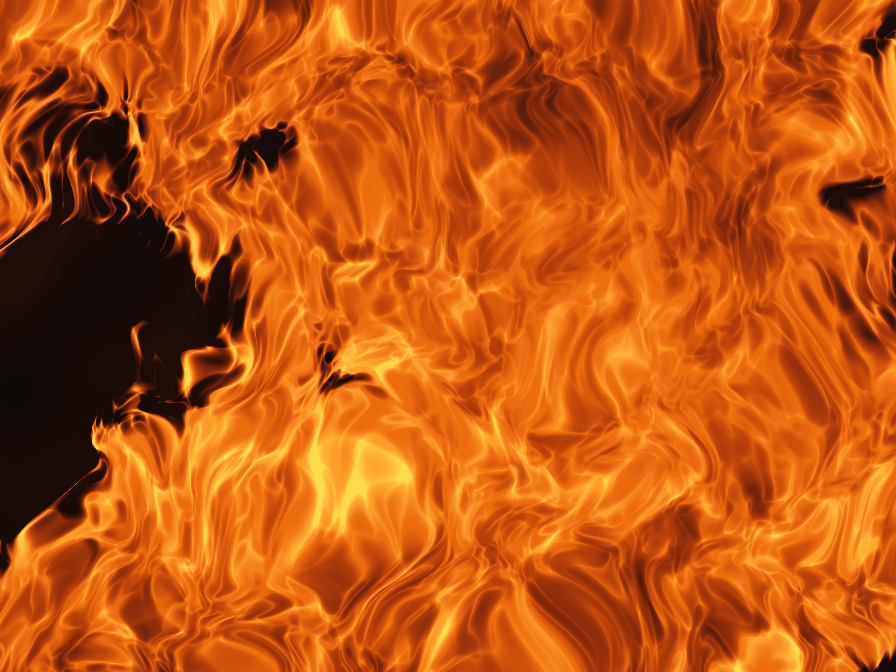
Write a WebGL 1 fragment shader that draws this texture.

```glsl
precision highp float;
uniform vec2 u_resolution;

// Gradient noise, roughly -0.7 to 0.7
vec2 gradientAt(vec2 cell) {
  vec3 h = fract(cell.xyx * vec3(0.1031, 0.1030, 0.0973));
  h += dot(h, h.yzx + 33.33);
  float angle = 6.2832 * fract((h.x + h.y) * h.z);
  return vec2(cos(angle), sin(angle));
}

float noise(vec2 p) {
  vec2 i = floor(p), f = p - i;
  vec2 u = f * f * f * (f * (f * 6.0 - 15.0) + 10.0);
  vec2 e = vec2(1.0, 0.0);
  float bottom = mix(dot(gradientAt(i), f), dot(gradientAt(i + e.xy), f - e.xy), u.x);
  float top = mix(dot(gradientAt(i + e.yx), f - e.yx), dot(gradientAt(i + e.xx), f - e.xx), u.x);
  return mix(bottom, top, u.y);
}

float fbm(vec2 p) {
  float sum = 0.0, amp = 0.5;
  for (int i = 0; i < 4; i++) {
    sum += amp * noise(p);
    p = mat2(1.6, 1.2, -1.2, 1.6) * p + 17.3;
    amp *= 0.55;
  }
  return sum;
}

// Push a point along a swirling field
vec2 swirl(vec2 p, float freq, float amount) {
  vec2 s = p * freq + 40.0;
  return p + amount * vec2(noise(s), noise(s + vec2(31.7, 11.9)));
}

float blob(vec2 p, vec2 center, vec2 radius) {
  vec2 d = (p - center) / radius;
  return exp(-dot(d, d));
}

// Thin sheet of flame: crisp on one side, fading on the other
float veil(vec2 p, float crispness) {
  float d = noise(p);
  return exp(d > 0.0 ? -5.0 * d : crispness * d);
}

// Sheets at several sizes, each breaking up into patches
float veilLayers(vec2 p) {
  float sum = 0.0, freq = 6.0, weight = 0.24, crispness = 24.0;
  for (int i = 0; i < 5; i++) {
    vec2 s = swirl(p + float(i) * 3.7, freq * 0.9, 0.35 / freq) * freq;
    float patchy = smoothstep(-0.35, 0.35, noise(s * 0.7 + 5.3));
    sum += weight * (0.35 + 1.4 * patchy) * (veil(s * vec2(1.0, 0.6), crispness) - 0.28);
    freq *= 1.55;
    weight *= 0.9;
    crispness *= 0.8;
  }
  return sum;
}

// Broad bright and dull regions of the fire
float glowLayout(vec2 p) {
  float glow = 0.54;
  glow += 0.20 * blob(p, vec2(0.63, 0.38), vec2(0.08, 0.14));
  glow += 0.15 * blob(p, vec2(0.45, 0.22), vec2(0.25, 0.13));
  glow += 0.13 * blob(p, vec2(0.92, 0.48), vec2(0.26, 0.28));
  glow += 0.13 * blob(p, vec2(0.55, 0.70), vec2(0.10, 0.18));
  glow += 0.10 * blob(p, vec2(1.20, 0.25), vec2(0.18, 0.20));
  glow -= 0.17 * blob(p, vec2(0.78, 0.88), vec2(0.26, 0.13));
  glow -= 0.22 * blob(p, vec2(1.08, 0.67), vec2(0.11, 0.15));
  glow -= 0.20 * blob(p, vec2(0.97, 0.10), vec2(0.12, 0.12));
  return glow - 0.10 * blob(p, vec2(0.15, 0.03), vec2(0.25, 0.08));
}

// Night showing through the fire
float gapLayout(vec2 p) {
  float gap = 1.3 * blob(p, vec2(0.08, 0.52), vec2(0.25, 0.18));
  gap += 0.8 * blob(p, vec2(0.01, 0.28), vec2(0.14, 0.12));
  gap += 0.55 * blob(p, vec2(0.08, 0.81), vec2(0.15, 0.10));
  gap += 0.8 * blob(p, vec2(0.43, 0.75), vec2(0.07, 0.06));
  gap += 0.65 * blob(p, vec2(0.51, 0.42), vec2(0.08, 0.08));
  gap += 0.8 * blob(p, vec2(1.34, 0.53), vec2(0.10, 0.08));
  gap += 0.8 * blob(p, vec2(1.34, 0.88), vec2(0.07, 0.10));
  gap += 0.5 * blob(p, vec2(1.26, 0.67), vec2(0.06, 0.05));
  return gap + blob(p, vec2(1.36, 0.0), vec2(0.09, 0.06));
}

vec3 fireColor(float heat) {
  vec3 c = mix(vec3(0.045, 0.030, 0.026), vec3(0.35, 0.11, 0.04), clamp(heat / 0.2, 0.0, 1.0));
  c = mix(c, vec3(0.56, 0.18, 0.04), clamp((heat - 0.2) / 0.15, 0.0, 1.0));
  c = mix(c, vec3(0.73, 0.26, 0.04), clamp((heat - 0.35) / 0.15, 0.0, 1.0));
  c = mix(c, vec3(0.92, 0.42, 0.06), clamp((heat - 0.5) / 0.18, 0.0, 1.0));
  c = mix(c, vec3(0.99, 0.62, 0.17), clamp((heat - 0.72) / 0.2, 0.0, 1.0));
  return mix(c, vec3(1.0, 0.86, 0.30), clamp((heat - 0.95) / 0.25, 0.0, 1.0));
}

void main() {
  vec2 p = gl_FragCoord.xy / u_resolution.y;
  p.x *= 4.0 * u_resolution.y / (3.0 * u_resolution.x);
  vec2 q = swirl(swirl(swirl(p, 4.0, 0.11), 9.0, 0.055), 20.0, 0.022);

  // Flames lean inward as they rise
  vec2 risen = q - vec2(mix(0.35, -0.15, p.x / 1.333) * q.y, 0.0);
  float calm = blob(p, vec2(0.92, 0.62), vec2(0.32, 0.38));
  float veils = veilLayers(risen);
  float mottle = fbm(risen * vec2(13.0, 9.0));
  float heat = glowLayout(mix(p, q, 0.6));
  heat += veils * mix(1.1, 0.5, calm) + mottle * mix(0.3, 0.45, calm);

  // Torn openings with glowing rims and wisps hanging into them
  float gap = gapLayout(q) + 0.65 * fbm(q * vec2(9.0, 7.0) + 9.0) - 0.8 * veils - 0.25 * calm;
  float rim = exp(-pow((gap - 0.32) / 0.08, 2.0));
  heat = (heat + 0.06 * rim) * (1.0 - smoothstep(0.32, 0.68, gap));

  // Faint smoke within the darkness
  heat = max(heat, 0.03 + 0.05 * noise(p * 6.0));
  gl_FragColor = vec4(fireColor(heat), 1.0);
}
```
